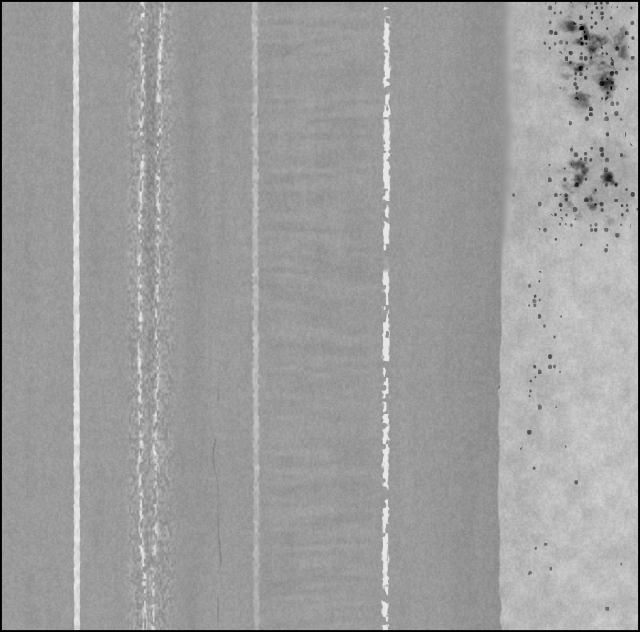
Reproduce this texture procedurally as a Shadertoy shader.

```glsl
// Grey overhead scan of a worn road: four painted or scuffed vertical strips,
// a rippled lane and a pale gravel verge with dark clumps, in a thin black frame.
// Layers of value noise give the grain; distance masks place every strip.

const float ASPHALT = 0.603;
const float VERGE = 0.715;
const float PAINT = 0.88;
const float FRAME = 0.0030;
const float GRAIN = 0.085;
const float RIPPLE = 0.045;
const float SPECK_GRID = 125.0;
const vec2 CLUMP_A = vec2(0.927, 0.922);
const vec2 CLUMP_B = vec2(0.937, 0.708);

float hash(vec2 p) {
    vec3 q = fract(vec3(p.xyx) * 0.1031);
    q += dot(q, q.yzx + 33.33);
    return fract((q.x + q.y) * q.z);
}

float noise(vec2 p) {
    vec2 i = floor(p), f = fract(p);
    f = f * f * (3.0 - 2.0 * f);
    return mix(mix(hash(i), hash(i + vec2(1, 0)), f.x),
               mix(hash(i + vec2(0, 1)), hash(i + vec2(1, 1)), f.x), f.y);
}

float fbm(vec2 p) {
    float sum = 0.0, amp = 0.5;
    for (int i = 0; i < 4; i++) {
        sum += amp * noise(p);
        p = p * 2.03 + 17.7;
        amp *= 0.5;
    }
    return sum / 0.9375;
}

// Soft vertical band around a centre
float band(float x, float centre, float halfWidth, float soft) {
    return 1.0 - smoothstep(halfWidth - soft, halfWidth + soft, abs(x - centre));
}

float ellipse(vec2 p, vec2 centre, vec2 radius) {
    return 1.0 - smoothstep(0.55, 1.25, length((p - centre) / radius));
}

// Scattered dark dots, one possible dot per cell
float specks(vec2 p, float density) {
    vec2 cell = floor(p * SPECK_GRID);
    vec2 spot = 0.3 + 0.4 * vec2(hash(cell + 3.1), hash(cell + 8.7));
    float radius = mix(0.2, 0.5, hash(cell + 5.3));
    float d = length((fract(p * SPECK_GRID) - spot) * vec2(1.0, 0.8));
    return step(hash(cell + 21.0), density) * (1.0 - smoothstep(radius - 0.2, radius + 0.1, d));
}

float road(vec2 p, float grain) {
    float c = ASPHALT + GRAIN * grain;
    c += 0.035 * (fbm(p * vec2(60.0, 5.0)) - 0.5);
    c -= 0.022 * band(p.x, 0.303, 0.015, 0.025);
    c -= 0.035 * smoothstep(0.66, 0.775, p.x);
    c -= 0.025 * band(p.x, 0.045, 0.004, 0.012) * noise(p * vec2(40.0, 25.0));

    // Fine cross ripples in the middle lane
    float lane = smoothstep(0.37, 0.43, p.x) * (1.0 - smoothstep(0.56, 0.61, p.x));
    float ripple = noise(vec2(p.x * 18.0, p.y * 115.0 + 3.0 * noise(p * 9.0))) - 0.5;
    c += RIPPLE * ripple * (0.25 + 0.75 * lane);

    // Wandering hairline crack in the lower half
    float crackX = 0.339 + 0.012 * (noise(vec2(4.0, p.y * 18.0)) - 0.5);
    float crack = band(p.x, crackX, 0.001, 0.0018) * (1.0 - smoothstep(0.35, 0.5, p.y));
    c -= 0.10 * crack * smoothstep(0.35, 0.65, noise(vec2(7.0, p.y * 24.0)));

    // Scuffed strip with two ragged pale seams
    float scuff = band(p.x, 0.235, 0.036, 0.008);
    c += scuff * (0.012 + 0.13 * (noise(p * vec2(330.0, 210.0)) - 0.5));
    c -= 0.045 * band(p.x, 0.237, 0.008, 0.006) * smoothstep(0.25, 0.55, p.y);
    float wander = 0.006 * (noise(vec2(2.0, p.y * 20.0)) - 0.5);
    float bow = 4.0 * (p.y - 0.5) * (p.y - 0.5);
    float seams = max(band(p.x, 0.218 + 0.007 * bow + wander, 0.003, 0.003),
                      band(p.x, 0.240 + 0.012 * p.y - wander, 0.003, 0.004));
    c += 0.24 * seams * smoothstep(0.3, 0.75, noise(p * vec2(300.0, 170.0)));
    c += 0.11 * ellipse(p, vec2(0.248, 0.285), vec2(0.013, 0.018)) * noise(p * 250.0);

    // Painted lines: solid, faded, broken
    float ragged = noise(p * vec2(260.0, 200.0)) - 0.5;
    float wear = noise(p * vec2(190.0, 150.0));
    float solid = band(p.x, 0.1205 - 0.002 * p.y + 0.0015 * ragged, 0.0046, 0.0013);
    c = mix(c, PAINT + 0.12 * (wear - 0.5), 0.93 * solid);
    float faded = band(p.x, 0.401 - 0.003 * p.y + 0.004 * ragged, 0.0042, 0.0022);
    c = mix(c, 0.80, faded * (0.32 + 0.55 * wear) * mix(0.65, 1.0, smoothstep(0.0, 0.25, p.y)));
    float broken = band(p.x, 0.602 + 0.0025 * p.y + 0.004 * ragged, 0.0045, 0.0017);
    float chips = smoothstep(0.37, 0.52, 0.6 * wear + 0.5 * noise(vec2(9.0, p.y * 55.0)));
    chips *= 1.0 - 0.85 * band(p.y, 0.585, 0.014, 0.005);
    return mix(c, 0.90, broken * chips);
}

float verge(vec2 p, float grain) {
    float c = VERGE + 1.15 * GRAIN * grain + 0.13 * (fbm(p * 48.0) - 0.5);
    c += 0.025 * smoothstep(0.83, 0.9, p.x) - 0.025 * smoothstep(0.55, 0.7, p.y);
    float clump = max(ellipse(p, CLUMP_A, vec2(0.055, 0.10)), ellipse(p, CLUMP_B, vec2(0.06, 0.065)));
    c -= clump * (0.06 + 0.55 * smoothstep(0.48, 0.85, fbm(p * vec2(42.0, 46.0) + 5.0)));
    float trail = band(p.x, 0.838 - 0.012 * (0.5 - p.y), 0.014, 0.026) * (1.0 - smoothstep(0.55, 0.72, p.y));
    float patches = smoothstep(0.35, 0.65, noise(p * vec2(30.0, 18.0)));
    float halo = max(ellipse(p, CLUMP_A, vec2(0.085, 0.13)), ellipse(p, CLUMP_B, vec2(0.085, 0.10)));
    float density = 0.006 + 0.28 * trail * patches + 0.25 * halo * (0.3 + patches);
    density += 0.08 * band(p.x, 0.98, 0.006, 0.01) * (1.0 - smoothstep(0.1, 0.2, p.y));
    return c - 0.42 * specks(p, density) * (0.6 + 0.4 * noise(p * 90.0));
}

void mainImage(out vec4 fragColor, in vec2 fragCoord) {
    vec2 p = fragCoord / iResolution.xy;
    float grain = 0.6 * noise(p * 420.0) + 0.4 * noise(p * vec2(300.0, 170.0) + 40.0) - 0.5;

    // The verge edge bends slightly and blurs toward the top
    float edge = 0.783 - 0.004 * sin(p.y * 6.0) + 0.007 * smoothstep(0.55, 0.75, p.y);
    edge += 0.004 * (noise(vec2(1.0, p.y * 50.0)) - 0.5) + 0.012 * grain * smoothstep(0.5, 0.7, p.y);
    float soft = mix(0.002, 0.010, smoothstep(0.55, 0.68, p.y));
    float c = mix(road(p, grain), verge(p, grain), smoothstep(edge - soft, edge + soft, p.x));

    vec2 rim = min(p, 1.0 - p);
    c *= smoothstep(FRAME - 0.001, FRAME + 0.001, min(rim.x, rim.y));
    fragColor = vec4(vec3(clamp(c, 0.0, 1.0)), 1.0);
}
```
